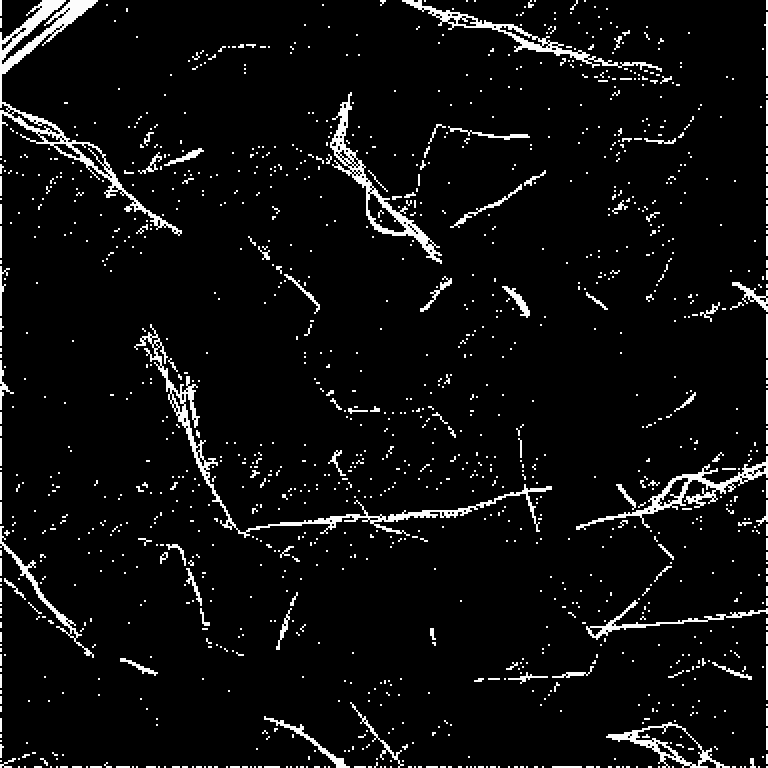
Write a WebGL 2 fragment shader that draws this texture.

```glsl
#version 300 es
precision highp float;
// Branching white fibre bundles with dotted twigs and drifting specks on black.

#define GRAINS 384.0      // grains along the canvas side
#define CELLS 3.3         // main network cells along the side
#define TWIG_CELLS 8.0    // fine network cells along the side
#define STRANDS 6         // fibres in one bundle
#define SPREAD 0.085      // how far fibres part between knots
#define HALF_WIDTH 0.0013 // half thickness of a fibre
#define PRESENT 0.50      // share of network edges with a bundle
#define TWIGS 0.27        // share of fine edges drawn
#define SPECKS 0.70       // density inside speck drifts
#define DUST 0.004        // density of lone specks
#define TURN 0.84         // rotation of the network, radians
#define SEED 23.0

uniform vec2 u_resolution;
out vec4 fragColor;

vec2 hash2(vec2 p) {
    vec3 h = fract(p.xyx * vec3(0.1031, 0.1030, 0.0973));
    h += dot(h, h.yzx + 33.33);
    return fract((h.xx + h.yz) * h.zy);
}

float gradientNoise(vec2 p) {
    vec2 i = floor(p), f = p - i;
    vec2 u = f * f * f * (f * (f * 6.0 - 15.0) + 10.0);
    vec2 x = vec2(1.0, 0.0);
    float a = dot(hash2(i) * 2.0 - 1.0, f);
    float b = dot(hash2(i + x.xy) * 2.0 - 1.0, f - x.xy);
    float c = dot(hash2(i + x.yx) * 2.0 - 1.0, f - x.yx);
    float d = dot(hash2(i + x.xx) * 2.0 - 1.0, f - x.xx);
    return mix(mix(a, b, u.x), mix(c, d, u.x), u.y);
}

vec2 warp(vec2 p) {
    return vec2(gradientNoise(p), gradientNoise(p + 41.3));
}

vec2 rotate(vec2 p, float angle) {
    float c = cos(angle), s = sin(angle);
    return vec2(c * p.x + s * p.y, c * p.y - s * p.x);
}

// Edge distance (x), key shared by both sides (yz), lean of the edge (w).
vec4 cellEdge(vec2 p) {
    vec2 base = floor(p), near = vec2(9.0), next = vec2(9.0);
    vec2 nearId = base, nextId = base;
    for (int y = -1; y <= 1; y++)
    for (int x = -1; x <= 1; x++) {
        vec2 id = base + vec2(x, y);
        vec2 r = id + 0.5 + 0.85 * (hash2(id) - 0.5) - p;
        if (dot(r, r) < dot(near, near)) {
            next = near; nextId = nearId;
            near = r; nearId = id;
        } else if (dot(r, r) < dot(next, next)) {
            next = r; nextId = id;
        }
    }
    vec2 apart = abs(nextId - nearId);
    float dist = dot(0.5 * (near + next), normalize(next - near));
    return vec4(dist, nearId + nextId, apart.x - apart.y);
}

// Bundles: copies of one network that part and meet again.
float bundles(vec2 p, vec2 bent, float dice, inout float reach) {
    float part = SPREAD * (0.1 + smoothstep(-0.1, 0.45, gradientNoise(p * 5.0 + 7.0)));
    float ink = 0.0;
    for (int i = 0; i < STRANDS; i++) {
        float n = float(i);
        float sway = gradientNoise(p * 7.0 + n * 13.7);
        vec2 q = bent + part * sway * vec2(cos(n * 2.1), sin(n * 2.1));
        vec4 edge = cellEdge(rotate(q, TURN) * CELLS + SEED);
        float dist = edge.x / CELLS;
        float strength = (hash2(edge.yz + 5.0).x - 1.0 + PRESENT) / PRESENT + 0.4 * edge.w;
        float chosen = step(0.0, strength) * step(hash2(edge.yz + n * 17.0).y, 0.4 + strength);
        float width = HALF_WIDTH * (0.85 + 1.0 * sway + 0.4 * strength);
        float solid = 0.65 + 0.4 * fract(n * 0.5) + 0.6 * sway + 0.3 * strength;
        ink = max(ink, chosen * step(dist, width) * step(dice, solid));
        reach = min(reach, mix(1.0, dist, chosen));
    }
    return ink;
}

// Fine broken branches.
float twigs(vec2 p, vec2 bent, float dice, inout float reach) {
    vec4 edge = cellEdge(rotate(bent, TURN + 0.3) * TWIG_CELLS + SEED * 3.0);
    float dist = edge.x / TWIG_CELLS;
    float chosen = step(hash2(edge.yz + 11.0).x, TWIGS);
    float fray = gradientNoise(p * 14.0 + 3.0);
    float width = HALF_WIDTH * (1.2 + 2.5 * max(fray, 0.0));
    reach = min(reach, mix(1.0, dist * 1.3, chosen));
    return chosen * step(dist, width) * step(dice, 0.7 + fray);
}

// Slanted dashes in loose clouds and beside fibres, plus lone specks.
float specks(vec2 p, float dice, float reach) {
    vec2 slant = rotate(p + 0.03 * warp(p * 7.0), 0.8);
    float dash = smoothstep(0.15, 0.38, gradientNoise(slant * vec2(24.0, 85.0)));
    float cloud = smoothstep(0.0, 0.4, gradientNoise(p * 4.5 + 19.0));
    float drift = max(0.8 * cloud, exp(-55.0 * reach));
    return step(dice, SPECKS * dash * drift + DUST * (0.3 + 2.0 * cloud));
}

// Dense parallel streaks across the upper left corner.
float cornerStreaks(vec2 p) {
    vec2 q = rotate(p - vec2(0.0, 0.895), 0.68);
    float band = step(0.0, q.y) * step(q.y, 0.046);
    return band * step(-0.12, gradientNoise(q * vec2(9.0, 150.0)));
}

// One grain, either black or white.
float grain(vec2 cell) {
    vec2 p = (cell + 0.5) / GRAINS;
    float dice = hash2(cell + 71.0).x, reach = 1.0;
    vec2 bent = p + 0.04 * warp(p * 4.0) + 0.014 * warp(p * 11.0) + 0.004 * warp(p * 38.0);
    float ink = bundles(p, bent, dice, reach);
    ink = max(ink, twigs(p, bent, dice, reach));
    ink = max(ink, max(specks(p, dice, reach), cornerStreaks(p)));
    float rim = step(min(cell.x, GRAINS - 1.0 - cell.x), 0.5) * step(dice, 0.85);
    return max(ink, max(rim, step(cell.y, 0.5) * step(dice, 0.6)));
}

void main() {
    // Blend the grains that the pixel overlaps.
    vec2 g = gl_FragCoord.xy / u_resolution * GRAINS;
    vec2 corner = floor(g + 0.5);
    vec2 upper = clamp((g - corner) * u_resolution / GRAINS + 0.5, 0.0, 1.0);
    float light = 0.0;
    for (int k = 0; k < 4; k++) {
        vec2 side = vec2(k & 1, k >> 1);
        vec2 share = mix(1.0 - upper, upper, side);
        float weight = share.x * share.y;
        if (weight > 0.0) light += weight * grain(corner - 1.0 + side);
    }
    fragColor = vec4(vec3(light * 0.99), 1.0);
}
```
